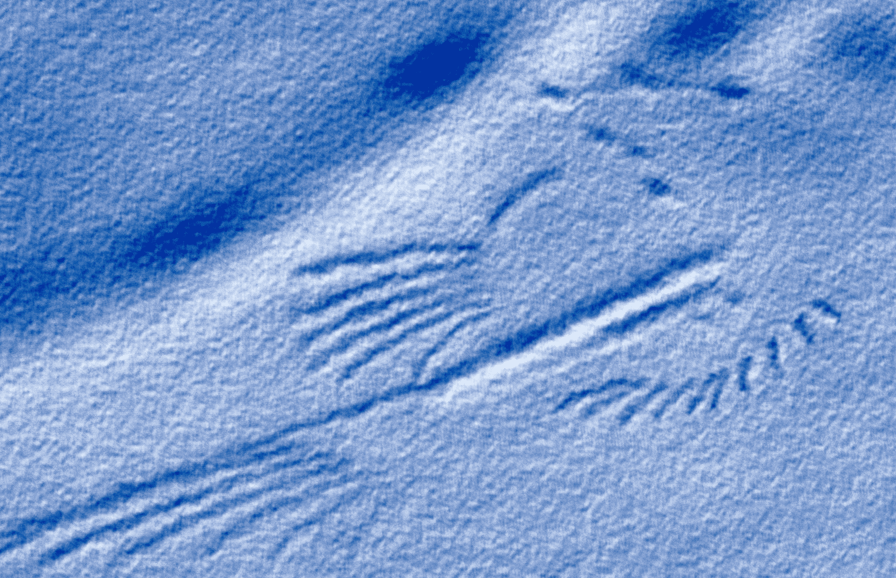
This texture is drawn by a Shadertoy shader. Its source:

```glsl
// Blue evening snow with soft hollows and the fanned grooves of a wing print.

const vec2 SUN_SIDE = vec2(-0.5, 0.86);

float hash(vec2 p) {
    return fract(sin(dot(p, vec2(127.1, 311.7))) * 43758.5453);
}

float noise(vec2 p) {
    vec2 i = floor(p), f = fract(p);
    f = f * f * (3.0 - 2.0 * f);
    return mix(mix(hash(i), hash(i + vec2(1, 0)), f.x),
               mix(hash(i + vec2(0, 1)), hash(i + vec2(1, 1)), f.x), f.y);
}

float fbm(vec2 p) {
    float sum = 0.0, amp = 0.5;
    for (int i = 0; i < 4; i++) {
        sum += amp * noise(p);
        p = mat2(1.6, 1.2, -1.2, 1.6) * p + 7.3;
        amp *= 0.5;
    }
    return sum;
}

// Slope of the grain as seen from the light
float emboss(vec2 p, float scale) {
    vec2 q = p * scale;
    return fbm(q) - fbm(q + 0.6 * SUN_SIDE);
}

// Soft rotated ellipse
float blob(vec2 p, vec2 center, vec2 size, float angle) {
    vec2 d = p - center;
    float c = cos(angle), s = sin(angle);
    d = vec2(c * d.x + s * d.y, c * d.y - s * d.x) / size;
    return exp(-dot(d, d));
}

// Bent furrow: shaded wall on the sun side, lit lip on the other; negate for a ridge
float groove(vec2 p, vec2 a, vec2 b, float bend, float width) {
    vec2 axis = b - a;
    float len = length(axis);
    axis /= len;
    vec2 normal = vec2(-axis.y, axis.x);
    normal *= sign(dot(normal, SUN_SIDE));
    float t = dot(p - a, axis) / len;
    float v = (dot(p - a, normal) - bend * 4.0 * t * (1.0 - t)) / width;
    float ends = smoothstep(-0.04, 0.10, t) * smoothstep(1.05, 0.90, t);
    float lip = v + 1.75;
    return ends * (0.5 * exp(-lip * lip) - exp(-v * v));
}

// Large drifts, ridge and hollows
float drifts(vec2 p) {
    float rise = p.y - (0.31 + 0.36 * p.x + 0.26 * p.x * p.x);
    float fade = smoothstep(1.15, 0.75, p.x);
    float crest = rise / 0.06, trough = (rise - 0.145) / 0.075;
    vec2 along = vec2(0.9 * p.x + 0.44 * p.y, 0.9 * p.y - 0.44 * p.x);
    float light = 0.80 + 0.22 * (fbm(p * 5.0) - 0.47);
    light += 0.20 * (fbm(along * vec2(9.0, 20.0)) - 0.47);
    light -= 0.20 * smoothstep(0.05, 0.2, rise) * fade;
    light += 0.27 * exp(-crest * crest) * fade;
    light -= 0.20 * exp(-trough * trough) * fade;
    light -= 0.62 * blob(p, vec2(0.345, 0.595), vec2(0.14, 0.047), 0.45);
    light -= 0.80 * blob(p, vec2(0.76, 0.885), vec2(0.095, 0.045), 0.35);
    light -= 0.85 * blob(p, vec2(1.215, 0.955), vec2(0.10, 0.045), 0.35);
    light -= 0.52 * blob(p, vec2(1.51, 0.91), vec2(0.13, 0.07), -0.35);
    light -= 0.24 * blob(p, vec2(1.38, 0.76), vec2(0.22, 0.08), -0.4);
    light -= 0.22 * blob(p, vec2(0.02, 0.50), vec2(0.20, 0.08), 0.4);
    light -= 0.16 * blob(p, vec2(0.02, 0.77), vec2(0.17, 0.12), 0.0);
    light += 0.14 * blob(p, vec2(0.45, 0.92), vec2(0.20, 0.07), 0.4);
    light += 0.32 * blob(p, vec2(1.38, 0.94), vec2(0.10, 0.038), 0.65);
    light += 0.22 * blob(p, vec2(0.99, 0.92), vec2(0.12, 0.05), 0.5);
    light += 0.14 * blob(p, vec2(0.72, 0.63), vec2(0.20, 0.08), 0.6);
    light += 0.10 * blob(p, vec2(0.20, 0.27), vec2(0.28, 0.07), 0.4);
    return light;
}

// Three fans of feather strokes
float feathers(vec2 p) {
    float sum = 0.0;
    for (int i = 0; i < 6; i++) {
        float f = float(i) / 5.0;
        vec2 root = mix(vec2(0.84, 0.572), vec2(0.86, 0.465), f);
        vec2 tip = vec2(0.50 + 0.21 * f * f * f * f, 0.52 - 0.40 * f + 0.22 * f * f);
        sum += (0.64 - 0.18 * f) * groove(p, root, tip, 0.016, 0.0115 - 0.003 * f);
        root = mix(vec2(0.55, 0.237), vec2(0.71, 0.15), f);
        tip = vec2(-0.08 + 0.68 * f, 0.015 + 0.025 * f);
        sum += (0.54 - 0.32 * f) * groove(p, root, tip, 0.016, 0.0105);
    }
    for (int i = 0; i < 10; i++) {
        float f = float(i) / 9.0, g = 1.0 - f;
        vec2 tip = g * g * vec2(0.96, 0.29) + 2.0 * f * g * vec2(1.22, 0.20) + f * f * vec2(1.45, 0.45);
        tip += 0.012 * (vec2(hash(vec2(f, 1.0)), hash(vec2(f, 2.0))) - 0.5);
        vec2 root = tip + mix(vec2(0.13, 0.06), vec2(-0.05, 0.03), f) + vec2(0.0, 0.12 * f * g);
        sum += 0.52 * groove(p, root, tip, 0.006, 0.009);
    }
    return sum;
}

// Body drag, curved scrape and small dents
float bodyMarks(vec2 p) {
    float sum = 0.62 * groove(p, vec2(1.26, 0.58), vec2(0.72, 0.322), 0.0, 0.0165);
    sum -= 0.28 * groove(p, vec2(1.26, 0.545), vec2(0.74, 0.305), 0.0, 0.012);
    sum += 0.52 * groove(p, vec2(1.25, 0.515), vec2(1.04, 0.422), 0.0, 0.015);
    sum -= 0.24 * groove(p, vec2(1.12, 0.425), vec2(0.74, 0.28), -0.005, 0.011);
    sum += 0.42 * groove(p, vec2(0.77, 0.348), vec2(-0.06, 0.052), 0.0, 0.009);
    sum += 0.55 * groove(p, vec2(0.97, 0.705), vec2(0.845, 0.60), 0.018, 0.012);
    sum += 0.28 * groove(p, vec2(0.87, 0.82), vec2(1.31, 0.84), 0.022, 0.009);
    vec3 dents[8] = vec3[8](vec3(1.10, 0.87, 0.032), vec3(1.04, 0.767, 0.025), vec3(1.10, 0.742, 0.023),
        vec3(1.14, 0.675, 0.028), vec3(1.265, 0.842, 0.03), vec3(0.945, 0.842, 0.027),
        vec3(1.265, 0.485, 0.021), vec3(1.21, 0.45, 0.021));
    for (int i = 0; i < 8; i++) {
        vec3 d = dents[i];
        sum -= 0.58 * blob(p, d.xy, d.z * vec2(1.0, 0.55), -0.3);
        sum += 0.28 * blob(p, d.xy - d.z * SUN_SIDE, d.z * vec2(1.0, 0.5), -0.3);
    }
    return sum;
}

vec3 snowColor(float light) {
    float t = light * 5.0;
    vec3 c = mix(vec3(0.01, 0.20, 0.63), vec3(0.05, 0.34, 0.68), clamp(t, 0.0, 1.0));
    c = mix(c, vec3(0.22, 0.44, 0.72), clamp(t - 1.0, 0.0, 1.0));
    c = mix(c, vec3(0.39, 0.54, 0.77), clamp(t - 2.0, 0.0, 1.0));
    c = mix(c, vec3(0.53, 0.64, 0.83), clamp(t - 3.0, 0.0, 1.0));
    c = mix(c, vec3(0.68, 0.76, 0.90), clamp(t - 4.0, 0.0, 1.0));
    return mix(c, vec3(0.86, 0.91, 0.98), clamp((t - 5.0) * 0.6, 0.0, 1.0));
}

void mainImage(out vec4 fragColor, in vec2 fragCoord) {
    vec2 p = fragCoord / iResolution.y;
    vec2 ragged = p + 0.018 * (vec2(fbm(p * 38.0), fbm(p * 38.0 + 19.0)) - 0.47);
    float wear = 0.6 + 0.85 * fbm(p * 24.0 + 5.0);
    float light = drifts(ragged) + wear * (feathers(ragged) + bodyMarks(ragged));
    light += 0.85 * emboss(p, 95.0) + 0.26 * emboss(p, 32.0);
    fragColor = vec4(snowColor(light), 1.0);
}
```
